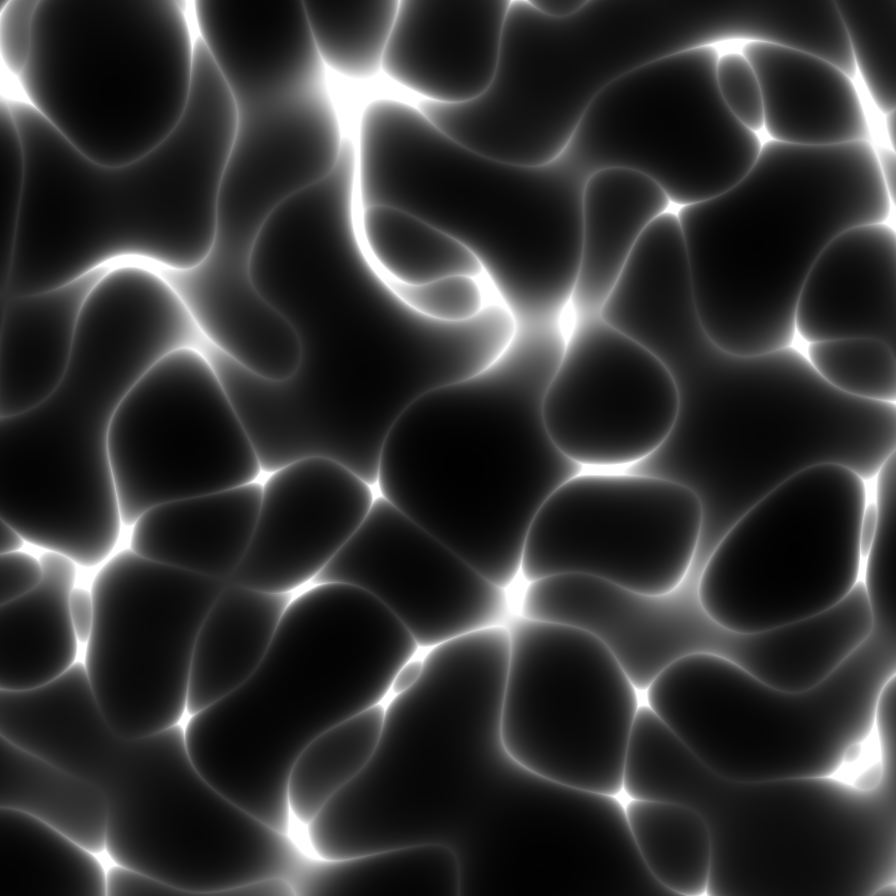
A WebGL 2 fragment shader for this texture:

```glsl
#version 300 es
precision highp float;
// Glowing web of light on black: two smooth noise fields are folded at zero
// into cusped ridges, and the ridges are multiplied so that the threads flare
// where they meet and fade where either field is far from zero.

uniform vec2 u_resolution;
out vec4 fragColor;

const float CELLS = 5.2;        // noise cells across the canvas
const float FIELD_SPREAD = 0.3; // standard deviation of smoothField
const float RIDGE_CORE = 0.42;  // softness at the crest of a ridge
const float FALLOFF = 1.35;     // how fast the glow fades
const float GAIN = 0.215;
const float BLACK_LEVEL = 0.012;

// Integer hash of a lattice point and a layer seed, giving two values in 0..1
vec2 hash2(ivec2 cell, uint seed) {
    uvec2 v = uvec2(cell) + uvec2(seed * 747u, seed * 2891u);
    v = v * 1664525u + 1013904223u;
    v.x += v.y * 1664525u;
    v.y += v.x * 1664525u;
    v ^= v >> 16u;
    v.x += v.y * 1664525u;
    v.y += v.x * 1664525u;
    v ^= v >> 16u;
    return vec2(v >> 8u) / float(1u << 24u);
}

// Contribution of one lattice corner: random unit slope times offset
float cornerSlope(ivec2 cell, vec2 offset, uint seed) {
    vec2 slope = normalize(hash2(cell, seed) - 0.5 + 1e-5);
    return dot(slope, offset);
}

float gradientNoise(vec2 p, uint seed) {
    ivec2 cell = ivec2(floor(p));
    vec2 f = fract(p);
    vec2 w = f * f * f * (f * (f * 6.0 - 15.0) + 10.0);
    float sum = 0.0;
    for (int y = 0; y < 2; y++) {
        for (int x = 0; x < 2; x++) {
            ivec2 corner = ivec2(x, y);
            vec2 weight = mix(1.0 - w, w, vec2(corner));
            sum += weight.x * weight.y
                 * cornerSlope(cell + corner, f - vec2(corner), seed);
        }
    }
    return sum;
}

// Two half-shifted lattices hide the fixed zeros of gradient noise
float smoothField(vec2 p, uint seed) {
    return gradientNoise(p, seed) + gradientNoise(p + 0.5, seed + 1u);
}

// Distance from the zero line, in units of the field's spread
float foldedField(vec2 p, uint seed) {
    return abs(smoothField(p, seed)) / FIELD_SPREAD;
}

mat2 rotation(vec2 direction) {
    vec2 d = normalize(direction);
    return mat2(d.x, d.y, -d.y, d.x);
}

float glowingWeb(vec2 p) {
    float first = foldedField(p, 11u) + RIDGE_CORE;
    float second = foldedField(rotation(vec2(4.0, 3.0)) * p + 17.3, 29u) + RIDGE_CORE;
    return GAIN * pow(first * second, -FALLOFF) - BLACK_LEVEL;
}

void main() {
    vec2 uv = gl_FragCoord.xy / min(u_resolution.x, u_resolution.y);
    float light = clamp(glowingWeb(uv * CELLS), 0.0, 1.0);
    fragColor = vec4(vec3(light), 1.0);
}
```
